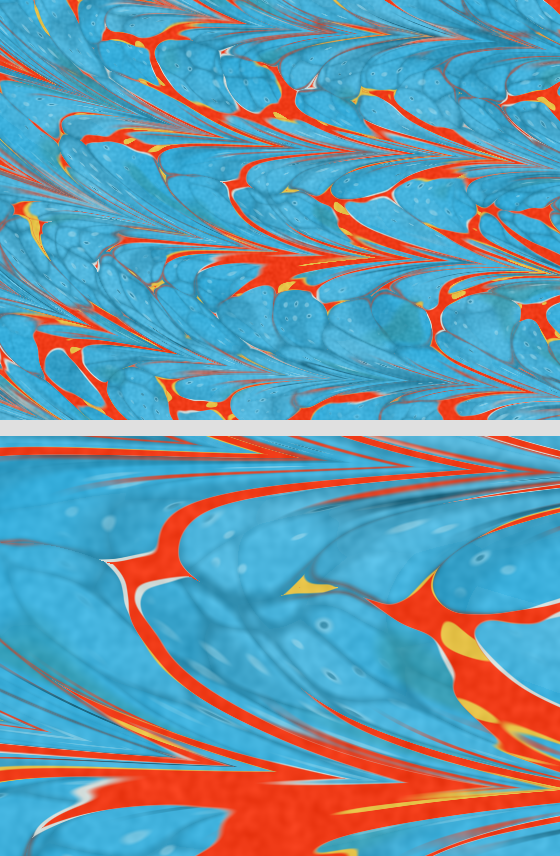
Top, the full canvas; bottom, a detail of the centre.
This pattern is drawn by a Shadertoy shader. Its source:

```glsl
// Combed marbled paper: blue cells and red veins drawn into feathered, rightward spines.

vec2 hash2(vec2 p) {
    return fract(sin(vec2(dot(p, vec2(127.1, 311.7)), dot(p, vec2(269.5, 183.3)))) * 43758.5);
}

float gradientNoise(vec2 p) {
    vec2 i = floor(p), f = fract(p);
    vec2 u = f * f * f * (f * (f * 6.0 - 15.0) + 10.0);
    vec2 e = vec2(0.0, 1.0);
    float a = dot(hash2(i) * 2.0 - 1.0, f);
    float b = dot(hash2(i + e.yx) * 2.0 - 1.0, f - e.yx);
    float c = dot(hash2(i + e.xy) * 2.0 - 1.0, f - e.xy);
    float d = dot(hash2(i + e.yy) * 2.0 - 1.0, f - e.yy);
    return mix(mix(a, b, u.x), mix(c, d, u.x), u.y);
}

// x: rounded distance to the cell border, y: random value of the cell
vec2 paintCells(vec2 p) {
    vec2 base = floor(p), f = fract(p), nearest = vec2(8.0), id = base;
    for (int j = -1; j <= 1; j++)
    for (int i = -1; i <= 1; i++) {
        vec2 g = vec2(i, j);
        vec2 r = g + 0.05 + 0.9 * hash2(base + g) - f;
        if (dot(r, r) < dot(nearest, nearest)) { nearest = r; id = g; }
    }
    float sum = 0.0;
    for (int j = -2; j <= 2; j++)
    for (int i = -2; i <= 2; i++) {
        vec2 g = id + vec2(i, j);
        vec2 r = g + 0.05 + 0.9 * hash2(base + g) - f;
        vec2 across = r - nearest;
        if (dot(across, across) > 1e-5)
            sum += exp(-12.0 * dot(0.5 * (r + nearest), normalize(across)));
    }
    return vec2(-log(sum) / 12.0, hash2(base + id + 7.0).x);
}

// Pale bubbles with a dark centre; x: bubble, y: centre
vec2 bubbles(vec2 p) {
    vec2 h = hash2(floor(p));
    float r = length(fract(p) - 0.35 - 0.3 * h);
    float size = mix(0.15, 0.35, h.y);
    return step(0.4, h.x) * vec2(1.0 - smoothstep(size * 0.4, size, r),
                                 step(0.75, h.x) * (1.0 - smoothstep(0.05, 0.15, r)));
}

float below(float limit, float value, float soft) {
    return 1.0 - smoothstep(limit - soft, limit + soft, value);
}

void mainImage(out vec4 fragColor, in vec2 fragCoord) {
    vec2 p = fragCoord / iResolution.y;
    float pixel = 1.0 / iResolution.y;

    // Bent coordinates in which every spine is level
    float bend = 0.1 * (1.33 - p.x) + 0.13 * exp(-4.0 * p.x) + 0.014 * sin(6.0 * p.x + 1.0);
    vec2 q = vec2(p.x, p.y - bend);
    float level = q.y, stretch = 1.0, spine = 0.0;

    // Each comb tooth drags the paint to the right, with a longer tail above it
    for (int i = -1; i <= 4; i++) {
        float k = float(i);
        float d = level - (0.87 - 0.272 * k + 0.012 * sin(k * 4.0));
        float pull = 0.25 + 0.1 * hash2(vec2(k, 3.0)).x;
        float reach = d > 0.0 ? 0.052 : 0.034;
        float fall = exp(-abs(d) / reach);
        q.x -= pull * fall;
        stretch += pull / reach * fall;
        spine += exp(-abs(d) / 0.024);
    }
    spine = min(spine, 1.0);
    q += 0.03 * vec2(gradientNoise(q * 6.0), gradientNoise(q * 6.0 + 31.0));
    q += 0.012 * vec2(gradientNoise(q * 17.0), gradientNoise(q * 17.0 + 53.0));

    vec2 cell = paintCells(q * 7.6 + 2.3), small = paintCells(q * 15.0 + 11.0);
    float edge = cell.x + 0.05 * gradientNoise(q * 28.0);
    float soft = 4.0 * pixel * stretch;

    // Blue ground, darker in drifts and along thin seams
    vec3 deepBlue = vec3(0.12, 0.46, 0.58), red = vec3(0.94, 0.23, 0.09);
    vec3 yellow = vec3(0.90, 0.76, 0.28), white = vec3(0.82, 0.86, 0.85);
    float mottle = gradientNoise(q * 4.0 + 9.0);
    float tone = clamp(cell.y * 0.5 + small.y * 0.35 + mottle, 0.0, 1.0);
    vec3 color = mix(vec3(0.21, 0.68, 0.86), vec3(0.37, 0.74, 0.88), tone);
    color = mix(color, deepBlue, 0.6 * below(0.01, edge, 0.035 + soft));
    float crowd = smoothstep(-0.2, 0.2, gradientNoise(q * 3.0 + 23.0));
    color = mix(color, deepBlue, 0.6 * crowd * below(0.02, small.x, 0.05 + 2.0 * soft));
    float drift = gradientNoise(vec2(q.x * 11.0, level * 8.0) + 80.0);
    color = mix(color, deepBlue, smoothstep(0.0, 0.3, drift) * (0.3 + 0.5 * spine));
    color = mix(color, vec3(0.2, 0.55, 0.54), 0.4 * smoothstep(0.2, 0.4, gradientNoise(q * 9.0 + 63.0)));

    // Bubbles scattered through the cells
    vec2 spots = bubbles(q * 34.0 + mottle) * smoothstep(0.06, 0.14, edge) * smoothstep(-0.3, 0.1, mottle);
    color = mix(color, vec3(0.66, 0.86, 0.92), 0.5 * spots.x);
    color = mix(color, deepBlue, 0.7 * spots.y);

    // Fine strands gathered along the spines
    float strand = abs(gradientNoise(vec2(q.x * 11.0, level * 5.0)));
    float blur = 5.5 * pixel * stretch;
    float line = below(0.035, strand, blur) * 0.1 / (0.1 + 0.4 * blur);
    float hue = gradientNoise(q * 7.0 + 17.0);
    vec3 strandColor = mix(red, deepBlue * 0.8, smoothstep(0.06, 0.14, hue));
    strandColor = mix(strandColor, white, 0.8 * smoothstep(0.2, 0.3, -hue));
    color = mix(color, strandColor, line * smoothstep(0.06, 0.35, spine));

    // Hairline veins joining the wider ones
    float hair = smoothstep(-0.12, 0.08, gradientNoise(q * 4.5 + 90.0));
    vec3 hairColor = mix(red, vec3(0.45, 0.36, 0.36), smoothstep(0.0, 0.2, hue));
    color = mix(color, hairColor, 0.8 * hair * below(0.008, abs(edge), 0.012 + soft));

    // Red veins of uneven width, rimmed in yellow and white
    float amount = smoothstep(-0.25, 0.4, gradientNoise(q * 4.2 + 5.0) + 0.45 * gradientNoise(q * 11.0 + 3.0));
    float width = mix(-0.08, 0.105, amount) + 0.02 * spine;
    float accent = gradientNoise(q * 13.0 + 40.0);
    color = mix(color, white, below(width + 0.03 * smoothstep(0.05, 0.3, -accent), edge, soft));
    color = mix(color, yellow, below(width + 0.04 * smoothstep(0.1, 0.3, accent), edge, soft)
                               * smoothstep(0.05, 0.12, accent));
    float vein = below(width, edge, soft);
    color = mix(color, red, vein);
    color = mix(color, yellow, vein * smoothstep(0.25, 0.3, gradientNoise(q * 24.0 + 71.0) + 0.3 * accent));

    // Paper grain
    color += 0.06 * gradientNoise(p * 110.0) + 0.04 * gradientNoise(p * 45.0);
    fragColor = vec4(clamp(color, 0.0, 1.0), 1.0);
}
```
